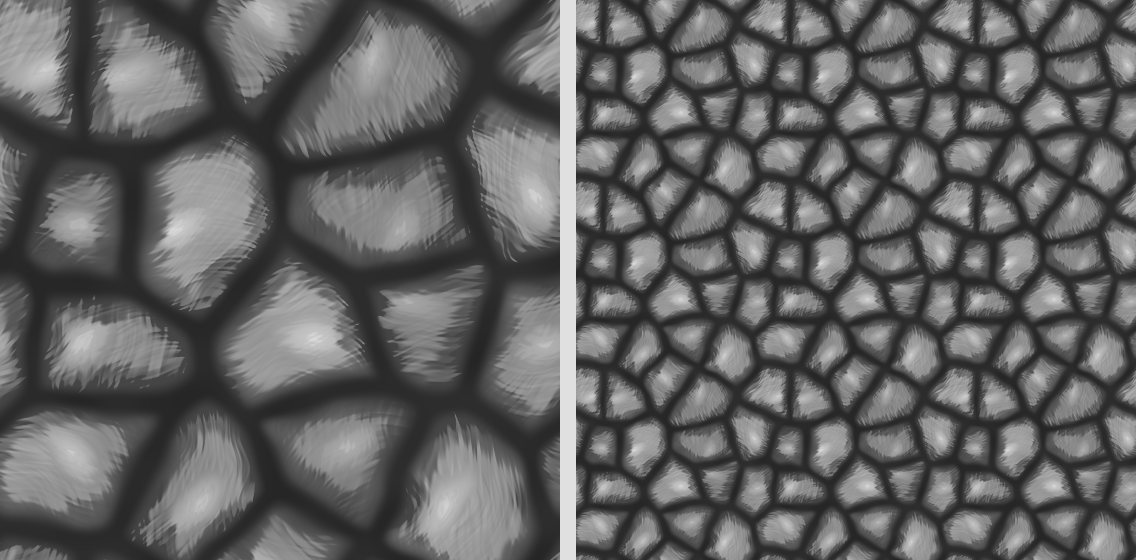
Left: one tile. Right: repeated 3 by 3.
This texture is drawn by a Shadertoy shader. Its source:

```glsl
// Tiling wall of hand-painted grey stones with dark joints and brushed highlights
#define CELLS 4.0          // stones per side, even
#define JITTER 0.78        // irregularity of the stone layout
#define ROUNDING 0.034     // corner rounding, in cells
#define WARP 0.034         // bending of the joints
#define JOINT_TONE 0.145
#define FLANK_TONE 0.27
#define BODY_TONE 0.42
#define LIGHT_TONE 0.575
#define CORE_TONE 0.71
#define STROKE vec2(24.0, 230.0) // bristle frequency along and across
#define RAGGED 0.020       // how far bristles break an edge
#define BRISTLE 0.075      // bristle contrast

vec3 hash3(vec2 p) {
    vec3 q = fract(p.xyx * vec3(0.1031, 0.1030, 0.0973));
    q += dot(q, q.yxz + 33.33);
    return fract((q.xxy + q.yzz) * q.zyx);
}

// Value noise that wraps after a whole period
float noise(vec2 p, float period) {
    vec2 i = floor(p), f = fract(p);
    f = f * f * (3.0 - 2.0 * f);
    vec2 a = mod(i, period), b = mod(i + 1.0, period);
    return mix(mix(hash3(a).x, hash3(vec2(b.x, a.y)).x, f.x),
               mix(hash3(vec2(a.x, b.y)).x, hash3(b).x, f.x), f.y);
}

// Noise in the space of one stone, shifted by its seed
float localNoise(vec2 p, vec2 seed) {
    return noise(p + seed, 1024.0);
}

vec2 rotate(vec2 p, float angle) {
    float c = cos(angle), s = sin(angle);
    return vec2(c * p.x + s * p.y, c * p.y - s * p.x);
}

// Stone centre in cell units, rows staggered
vec2 centre(vec2 id) {
    vec2 wrapped = mod(id, CELLS);
    vec2 jitter = (hash3(wrapped + 17.0).xy - 0.5) * JITTER;
    return id + 0.5 + jitter + vec2(0.5 * mod(wrapped.y, 2.0), 0.0);
}

// Returns rounded distance to the joint; outputs stone id and local position
float stoneDistance(vec2 p, out vec2 stone, out vec2 local) {
    vec2 base = floor(p), nearest = vec2(0.0);
    float best = 1e3;
    for (int y = -2; y <= 2; y++)
    for (int x = -2; x <= 2; x++) {
        vec2 id = base + vec2(x, y);
        vec2 r = centre(id) - p;
        if (dot(r, r) < best) {
            best = dot(r, r);
            nearest = r;
            stone = id;
        }
    }
    float sum = 0.0;
    for (int y = -2; y <= 2; y++)
    for (int x = -2; x <= 2; x++) {
        vec2 id = stone + vec2(x, y);
        if (x == 0 && y == 0) continue;
        vec2 r = centre(id) - p;
        float edge = dot(0.5 * (r + nearest), normalize(r - nearest));
        sum += exp(-edge / ROUNDING);
    }
    local = -nearest / CELLS;
    stone = mod(stone, CELLS);
    return -ROUNDING * log(sum) / CELLS;
}

// Signed cross-hatching of two slightly bent bristle directions
float hatching(vec2 p, float angle, vec2 seed) {
    p += 0.025 * vec2(localNoise(p * 16.0, seed + 5.0), localNoise(p * 16.0, seed + 71.0));
    vec2 a = rotate(p, angle), b = rotate(p, angle + 0.65);
    a.y += 2.5 * a.x * a.x;
    return localNoise(a * STROKE, seed) + localNoise(b * STROKE, seed + 200.0) - 1.0;
}

void mainImage(out vec4 fragColor, in vec2 fragCoord) {
    vec2 uv = fragCoord / iResolution.xy;

    // Bent layout
    vec2 bend = vec2(noise(uv * 6.0, 6.0), noise(uv * 6.0 + 3.0 * vec2(0.5, 0.17), 6.0)) - 0.5;
    vec2 ripple = vec2(noise(uv * 13.0, 13.0), noise(uv.yx * 13.0, 13.0)) - 0.5;
    vec2 stone, local;
    float d = stoneDistance((uv + WARP * bend + 0.01 * ripple) * CELLS, stone, local);

    // Character of this stone
    vec3 rnd = hash3(stone + 41.0);
    vec2 seed = floor(rnd.xy * 300.0) + 100.0;
    float angle = rnd.z * 6.2832;
    float hatch = hatching(local, angle, seed);
    float wobble = localNoise(local * 15.0, seed + 31.0) - 0.5;
    float patches = localNoise(local * 22.0, seed + 57.0) - 0.5;
    float soft = smoothstep(0.38, 0.62, localNoise(local * 11.0, seed + 83.0));

    // Joint and blurred flank
    float tone = JOINT_TONE + 0.035 * noise(uv * 14.0, 14.0);
    float flank = smoothstep(0.004, 0.030, d + 0.010 * wobble);
    tone = mix(tone, FLANK_TONE, flank);

    // Body: blurred on some sides, hatched on others
    float width = mix(0.005, 0.020, soft);
    float inset = d + 0.022 * wobble + RAGGED * hatch * (1.0 - soft);
    float body = smoothstep(-width, width, inset - 0.033);
    tone = mix(tone, BODY_TONE + 0.12 * patches, body);

    // Lighter overpaint
    float over = d + 0.026 * patches + 0.8 * RAGGED * hatch;
    float light = smoothstep(0.042, 0.062, over);
    tone = mix(tone, LIGHT_TONE + 0.07 * wobble + 0.5 * (d - 0.06), light);

    // Elongated bright core with a small spark
    vec2 q = rotate(local, angle) * vec2(0.75, 1.3);
    float r = length(q + 0.02 * (rnd.yx - 0.5)) + 0.018 * hatch + 0.02 * patches;
    tone = mix(tone, CORE_TONE, smoothstep(0.056, 0.022, r) * light);
    tone += 0.09 * smoothstep(0.020, 0.004, r) * light;

    // Bristle marks and brightness of each stone
    tone += BRISTLE * hatch * body * mix(1.0, 0.45, soft);
    tone *= mix(1.0, mix(0.88, 1.08, rnd.y), body);
    fragColor = vec4(vec3(clamp(tone, 0.0, 1.0)), 1.0);
}
```
